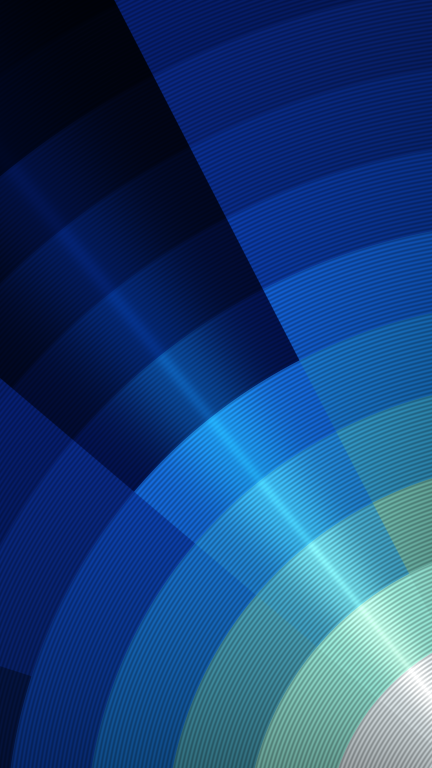
Give the GLSL for this background, as a Shadertoy shader.

```glsl
// Concentric grooved bands fan out from a hub beyond the lower right corner.
// Polar coordinates split the plane into rings and sectors; the middle sector
// carries a glowing ray, and its outer rings drop into deep shadow.

const vec2  HUB          = vec2(1.266, -0.171);  // in canvas widths
const float FIRST_RADIUS = 0.514;
const float RING_WIDTH   = 0.1852;
const float RAY_ANGLE    = 0.671;                // from vertical, leftwards
const float HALF_SECTOR  = 0.1963;
const float GROOVES      = 20.0;                 // per ring
const float GROOVE_DEPTH = 0.15;
const float RAY_SPREAD   = 0.095;
const float RAY_CORE     = 0.012;
const float LIT_RINGS    = 5.0;                  // rings before the shadow
const vec3  SHADOW       = vec3(0.01, 0.06, 0.27);
const float SHADOW_DECAY = 0.66;

// Ring colours from the hub outwards: plain surface, then under the ray
const vec3 SURFACE[10] = vec3[10](
    vec3(0.66, 0.69, 0.70), vec3(0.46, 0.71, 0.66), vec3(0.35, 0.58, 0.54),
    vec3(0.16, 0.48, 0.63), vec3(0.08, 0.38, 0.66), vec3(0.055, 0.30, 0.67),
    vec3(0.035, 0.19, 0.54), vec3(0.03, 0.145, 0.46), vec3(0.03, 0.125, 0.42),
    vec3(0.02, 0.10, 0.37));
const vec3 RAY[10] = vec3[10](
    vec3(1.0, 1.0, 1.0), vec3(0.78, 1.0, 0.92), vec3(0.50, 0.92, 0.95),
    vec3(0.27, 0.79, 0.96), vec3(0.13, 0.65, 0.94), vec3(0.05, 0.35, 0.68),
    vec3(0.02, 0.19, 0.53), vec3(0.015, 0.13, 0.43), vec3(0.01, 0.08, 0.31),
    vec3(0.0, 0.03, 0.14));

// Surface colour at a fractional ring position
vec3 surfaceAt(float ring) {
    float k = clamp(ring, 0.0, 9.0);
    int lower = int(k);
    return mix(SURFACE[lower], SURFACE[min(lower + 1, 9)], fract(k));
}

float gauss(float x, float width) {
    return exp(-x * x / (width * width));
}

// Colour of one ring at angle a from the ray; soft is the edge width in radians
vec3 ringColour(float ring, float a, float soft) {
    // Side sectors dim away from the ray; the left one darkens faster outwards
    float dimming = 1.06 - 0.7 * max(abs(a) - HALF_SECTOR, 0.0);
    vec3 right = surfaceAt(ring) * dimming;
    vec3 left = surfaceAt(max(ring, 1.0 + 1.6 * (ring - 1.0))) * dimming;
    float farLeft = smoothstep(-soft, soft, a - 3.0 * HALF_SECTOR);
    left *= 1.0 - 0.35 * farLeft * step(LIT_RINGS, ring);

    // Middle sector: lit near the hub, shadowed further out
    vec3 middle = ring < LIT_RINGS
        ? surfaceAt(ring + 0.8 * clamp(ring - 1.0, 0.0, 1.0)) * 1.1
        : SHADOW * pow(SHADOW_DECAY, ring - LIT_RINGS);
    float glow = 0.72 * gauss(a, RAY_SPREAD) + 0.28 * gauss(a, RAY_CORE);
    middle = mix(middle, RAY[int(clamp(ring, 0.0, 9.0))], glow);

    vec3 colour = mix(right, middle, smoothstep(-soft, soft, a + HALF_SECTOR));
    return mix(colour, left, smoothstep(-soft, soft, a - HALF_SECTOR));
}

void mainImage(out vec4 fragColor, in vec2 fragCoord) {
    float pixel = 1.0 / iResolution.x;
    vec2 p = fragCoord * pixel - HUB;
    float radius = length(p);
    float a = atan(-p.x, p.y) - RAY_ANGLE;

    // Rings, blended over about a pixel at their outer edges
    float band = (radius - FIRST_RADIUS) / RING_WIDTH + 1.0;
    float ring = floor(band);
    float within = band - ring;
    float bandPixel = pixel / RING_WIDTH;
    float soft = 0.8 * pixel / radius;
    float edge = smoothstep(1.0 - 1.5 * bandPixel, 1.0, within);
    vec3 colour = mix(ringColour(ring, a, soft),
                      ringColour(ring + 1.0, a, soft), edge);
    colour *= 0.97 + 0.06 * mix(within, 0.0, edge);

    // Fine grooves, faded where too small to resolve and under the ray core
    float visible = 1.0 - smoothstep(0.4, 0.6, bandPixel * GROOVES);
    float depth = GROOVE_DEPTH * visible * (1.0 - 0.6 * gauss(a, 3.0 * RAY_CORE));
    colour *= 1.0 + depth * cos(6.28318 * band * GROOVES);

    fragColor = vec4(clamp(colour, 0.0, 1.0), 1.0);
}
```
